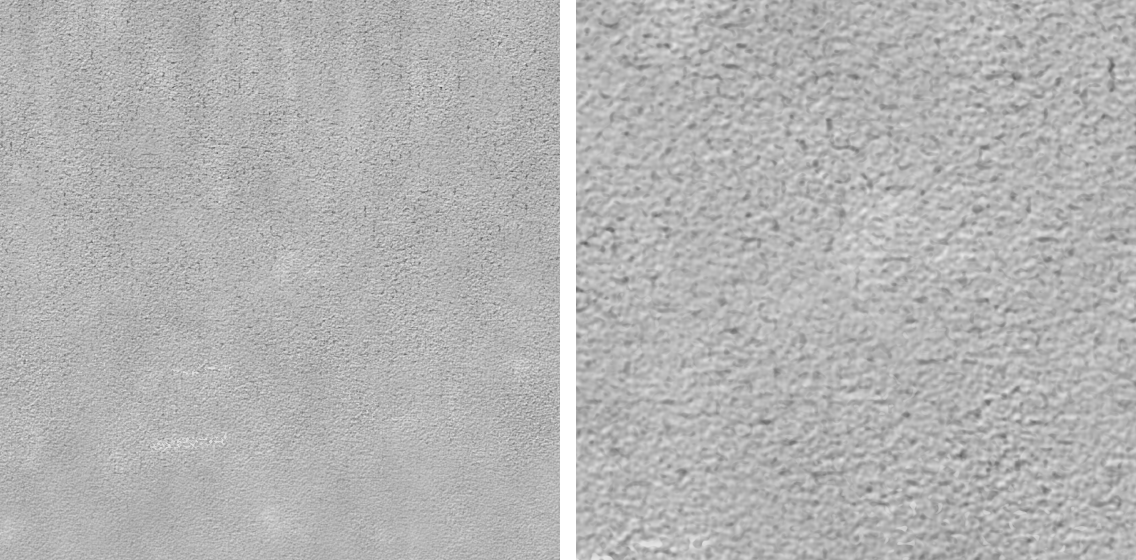
Left, the full canvas; right, a detail of the centre.
Write a Shadertoy shader that draws this texture.

```glsl
// Weathered grey concrete: a finely pitted plaster relief lit from above,
// built from embossed gradient noise, with soft stains, vertical rain streaks
// and small chalky flecks gathered along two worn scrapes.

const float BASE_GREY = 0.712;
const float CHALK_GREY = 0.90;
const vec2 LIGHT_STEP = vec2(-0.0008, 0.0018);

// Integer hash of a lattice cell, returned in 0..1
float hashCell(ivec2 cell, int seed) {
    uvec2 q = uvec2(cell) * uvec2(1597u, 3571u) + uint(seed) * 7919u;
    uint n = (q.x ^ (q.y << 8)) * 747796405u + q.y * 28411u;
    n = ((n >> 15) ^ n) * 277803737u;
    n = ((n >> 13) ^ n) * 374761u;
    n ^= n >> 16;
    return float(n & 65535u) / 65535.0;
}

// Contribution of one lattice corner with a random unit gradient
float cornerSlope(ivec2 cell, vec2 offset, int seed) {
    float angle = 6.28319 * hashCell(cell, seed);
    return dot(vec2(cos(angle), sin(angle)), offset);
}

float gradientNoise(vec2 p, int seed) {
    ivec2 cell = ivec2(floor(p));
    vec2 f = fract(p);
    vec2 w = f * f * f * (f * (f * 6.0 - 15.0) + 10.0);
    float a = cornerSlope(cell, f, seed);
    float b = cornerSlope(cell + ivec2(1, 0), f - vec2(1, 0), seed);
    float c = cornerSlope(cell + ivec2(0, 1), f - vec2(0, 1), seed);
    float d = cornerSlope(cell + ivec2(1, 1), f - vec2(1, 1), seed);
    return mix(mix(a, b, w.x), mix(c, d, w.x), w.y);
}

float fbm(vec2 p, int seed) {
    float sum = 0.0;
    float amplitude = 0.6;
    for (int i = 0; i < 4; i++) {
        sum += amplitude * gradientNoise(p, seed + i);
        p = p * 2.03 + 11.7;
        amplitude *= 0.55;
    }
    return sum;
}

// Height of the plaster grain, a little wider than tall
float grainHeight(vec2 p) {
    return 0.9 * gradientNoise(p * vec2(122.0, 146.0), 11)
         + 0.9 * gradientNoise(p * vec2(225.0, 250.0), 12);
}

// Slope of the grain towards the light: positive faces are bright
float emboss(vec2 p, vec2 stepToLight) {
    return grainHeight(p) - grainHeight(p + stepToLight);
}

// Dark pits of one size: peaks of the noise above a threshold
float pitLayer(vec2 p, vec2 frequency, float threshold, int seed) {
    return smoothstep(threshold, threshold + 0.34, gradientNoise(p * frequency, seed));
}

// Soft mask around a line segment
float softSegment(vec2 p, vec2 a, vec2 b, float width) {
    vec2 ab = b - a;
    float t = clamp(dot(p - a, ab) / dot(ab, ab), 0.0, 1.0);
    return 1.0 - smoothstep(0.0, width, length(p - a - ab * t));
}

// Broad tone: cloudy stains, rain streaks near the top, a pale drip
float stainTone(vec2 p) {
    float clouds = 0.06 * fbm(p * vec2(6.0, 4.5), 21) + 0.035 * fbm(p * 22.0, 25);
    float topFade = smoothstep(0.4, 0.95, p.y);
    float streaks = 0.045 * topFade * gradientNoise(p * vec2(24.0, 1.7), 31);
    float wobble = 0.006 * gradientNoise(p * 14.0, 32);
    vec2 q = p + vec2(wobble, 0.0);
    float drip = 0.04 * softSegment(q, vec2(0.526, 0.74), vec2(0.508, 1.0), 0.018);
    float paleSpots = 0.05 * smoothstep(0.12, 0.45, fbm(p * 9.0, 41));
    return clouds + streaks + drip + paleSpots * (1.0 - 0.6 * topFade);
}

// Chalky flecks: two scrapes plus a sparse scatter on the lower wall
float chalkFlecks(vec2 p) {
    float grain = gradientNoise(p * vec2(190.0, 220.0), 51);
    float wobble = 0.012 * gradientNoise(p * 25.0, 52);
    vec2 q = p + vec2(0.0, wobble);
    float scrape = softSegment(q, vec2(0.31, 0.337), vec2(0.41, 0.339), 0.008);
    scrape = max(scrape, softSegment(q, vec2(0.28, 0.203), vec2(0.40, 0.216), 0.020));
    float lowerBand = smoothstep(0.08, 0.24, p.y) * (1.0 - smoothstep(0.32, 0.62, p.y));
    float scatter = (0.2 + 0.8 * lowerBand) * smoothstep(-0.15, 0.3, fbm(p * 7.0, 53));
    float scrapeFlecks = 0.9 * scrape * smoothstep(0.0, 0.3, grain);
    return max(scrapeFlecks, 0.7 * scatter * smoothstep(0.26, 0.5, grain));
}

void mainImage(out vec4 fragColor, in vec2 fragCoord) {
    vec2 p = fragCoord / iResolution.y;

    // Relief is rough in patches and smoother near the foot
    float roughness = mix(0.7, 1.05, smoothstep(0.08, 0.26, p.y));
    roughness *= 1.0 + 0.8 * fbm(p * 9.0, 61);
    float relief = 0.145 * emboss(p, LIGHT_STEP);

    // Coarse and small dark pits over dusty fine grain
    float pits = pitLayer(p, vec2(125.0, 165.0), 0.18, 71);
    pits += 0.7 * pitLayer(p + 0.37, vec2(205.0, 245.0), 0.17, 72);
    pits *= mix(0.08, 0.155, smoothstep(0.1, 0.7, p.y));
    float dust = 0.085 * gradientNoise(p * 310.0, 81);

    float grey = BASE_GREY + stainTone(p) + roughness * (relief - pits + dust);
    grey = mix(grey, CHALK_GREY, chalkFlecks(p));
    fragColor = vec4(vec3(clamp(grey, 0.0, 1.0)), 1.0);
}
```
